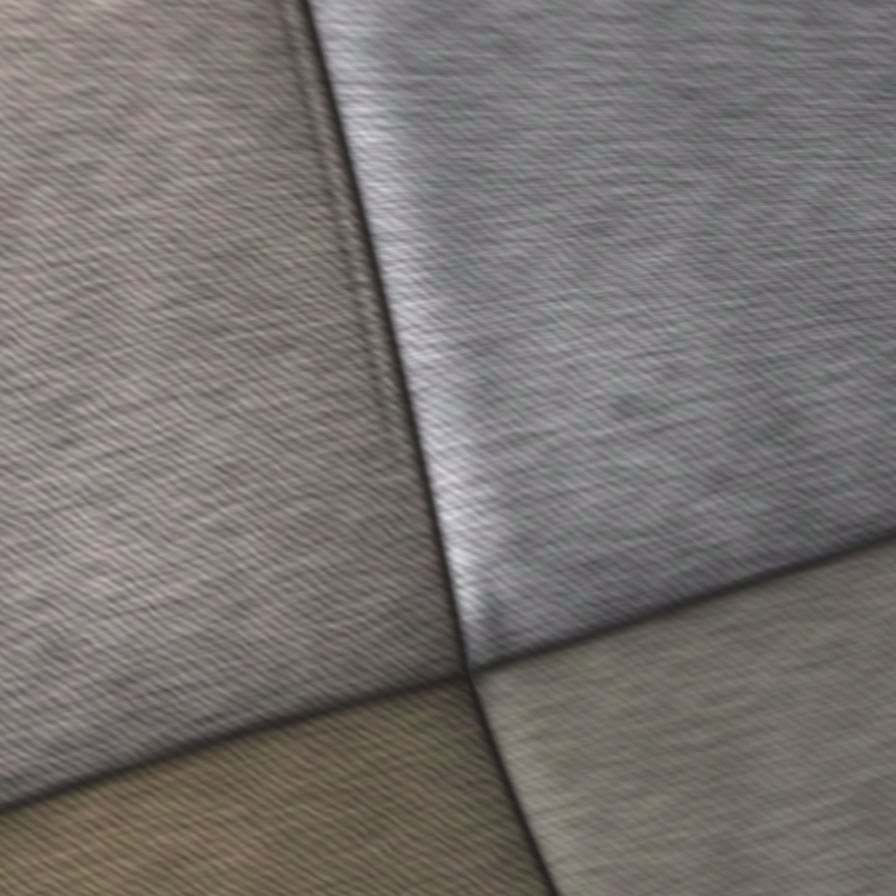
This texture is drawn by a WebGL 1 fragment shader. Its source:

```glsl
precision highp float;
uniform vec2 u_resolution;

vec2 hashGradient(vec2 cell) {
  float angle = 6.2832 * fract(sin(dot(cell, vec2(127.1, 311.7))) * 43758.55);
  return vec2(cos(angle), sin(angle));
}

float gradientNoise(vec2 p) {
  vec2 i = floor(p), f = fract(p);
  vec2 w = f * f * f * (f * (f * 6.0 - 15.0) + 10.0);
  float a = dot(hashGradient(i), f);
  float b = dot(hashGradient(i + vec2(1.0, 0.0)), f - vec2(1.0, 0.0));
  float c = dot(hashGradient(i + vec2(0.0, 1.0)), f - vec2(0.0, 1.0));
  float d = dot(hashGradient(i + vec2(1.0, 1.0)), f - vec2(1.0, 1.0));
  return mix(mix(a, b, w.x), mix(c, d, w.x), w.y);
}

vec2 rotate(vec2 p, float angle) {
  float c = cos(angle), s = sin(angle);
  return vec2(c * p.x + s * p.y, c * p.y - s * p.x);
}

float bump(float x, float center, float width) {
  float t = (x - center) / width;
  return exp(-t * t);
}

// Height of the crease between backrest and seat
float creaseHeight(float x) {
  float left = mix(0.095, 0.247, x / 0.523) + 0.11 * x * (0.523 - x);
  float right = mix(0.247, 0.402, (x - 0.523) / 0.477);
  return mix(left, right, smoothstep(0.505, 0.54, x));
}

// Horizontal place of the seam between neighbouring cushions
float seamPlace(float y) {
  float back = mix(0.523, 0.342, (y - 0.25) / 0.75) + 0.05 * (y - 0.25) * (1.0 - y);
  float seat = mix(0.622, 0.523, y / 0.25) - 0.25 * y * (0.25 - y);
  return mix(seat, back, smoothstep(0.235, 0.265, y));
}

// Diagonal ribs broken by slubs: x is the rib, y the slub
vec2 twill(vec2 p, float period) {
  float warp = 0.55 * gradientNoise(p * 14.0) + 0.25 * gradientNoise(p * 45.0);
  vec2 ribSpace = rotate(p, -0.56);
  float rib = sin(6.2832 * (ribSpace.y / period + warp));
  rib *= 0.75 + 0.9 * gradientNoise(ribSpace * vec2(55.0, 100.0));
  vec2 slubSpace = rotate(p, mix(0.22, -0.08, smoothstep(0.55, 1.0, p.y)));
  float slub = gradientNoise(slubSpace * vec2(13.0, 85.0))
             + 0.7 * gradientNoise(slubSpace * vec2(34.0, 170.0) + 7.3);
  return vec2(rib, slub);
}

vec3 backColor(vec2 p, float side, float above) {
  // Left cushion: warm and paler toward the upper left corner
  vec3 left = mix(vec3(0.51, 0.48, 0.475), vec3(0.46, 0.435, 0.415), smoothstep(0.1, 0.4, p.x));
  left += vec3(0.12, 0.105, 0.08) * exp(-length(p - vec2(0.0, 1.0)) * 5.0);
  left += 0.055 * bump(length(p - vec2(0.16, 0.45)), 0.0, 0.25);
  left *= 1.0 - 0.25 * exp(min(side, 0.0) / 0.045);
  left += 0.06 * bump(side, -0.019, 0.006) * smoothstep(0.4, 0.6, p.y);
  left -= 0.06 * bump(side, -0.032, 0.006) * smoothstep(0.4, 0.6, p.y);

  // Right cushion: cool, with light caught along the seam
  vec3 right = mix(vec3(0.485, 0.48, 0.49), vec3(0.435, 0.43, 0.44), smoothstep(0.5, 1.0, p.x));
  right += 0.05 * bump(length(p - vec2(0.67, 0.56)), 0.0, 0.16);
  float glow = bump(side, 0.022, 0.042) * smoothstep(0.26, 0.36, p.y);
  right += vec3(0.19, 0.19, 0.205) * glow;
  right += 0.13 * bump(side, 0.012, 0.014) * bump(p.y, 0.34, 0.08);
  right -= 0.12 * bump(side, 0.041, 0.014) * bump(p.y, 0.315, 0.06);

  vec3 color = mix(left, right, smoothstep(-0.003, 0.003, side));
  return color * (1.0 - 0.34 * exp(-max(above, 0.0) / 0.055));
}

vec3 seatColor(vec2 p, float side, float above) {
  vec3 left = mix(vec3(0.45, 0.40, 0.325), vec3(0.38, 0.35, 0.30), smoothstep(0.1, 0.6, p.x));
  left *= 1.0 - 0.28 * exp(min(side, 0.0) / 0.04);
  vec3 right = mix(vec3(0.45, 0.43, 0.395), vec3(0.43, 0.415, 0.395), smoothstep(0.6, 1.0, p.x));
  right += 0.07 * bump(side, 0.025, 0.03);
  vec3 color = mix(left, right, smoothstep(-0.003, 0.003, side));
  return color * (1.0 - 0.28 * exp(min(above, 0.0) / 0.025));
}

void main() {
  vec2 p = gl_FragCoord.xy / u_resolution;
  float side = 0.97 * (p.x - seamPlace(p.y));
  float above = 0.96 * (p.y - creaseHeight(p.x));
  float isBack = smoothstep(-0.003, 0.003, above);
  float isRight = smoothstep(-0.003, 0.003, side);

  vec3 color = mix(seatColor(p, side, above), backColor(p, side, above), isBack);

  // Weave, softer on the right and on the seat
  vec2 weave = twill(p, 0.0105);
  float ribDepth = mix(0.125, 0.085, isRight) * mix(1.0 - 0.5 * isRight, 1.0, isBack);
  ribDepth *= 1.0 - 0.45 * smoothstep(0.7, 1.0, p.y);
  float slubDepth = mix(0.16, 0.22, isBack);
  color *= 1.0 + ribDepth * weave.x + slubDepth * weave.y;
  color *= 1.0 + 0.1 * gradientNoise(p * 7.0);
  color += vec3(0.018, -0.012, 0.016) * gradientNoise(p * 28.0 + 3.1);

  // Dark gaps between the cushions
  float seamGap = bump(side, -0.002, 0.0075) * mix(0.78, 0.72, isBack);
  float creaseGap = bump(above, 0.0, 0.009) * 0.66;
  float corner = 0.65 * bump(length(p - vec2(0.525, 0.245)), 0.0, 0.022);
  color = mix(color, vec3(0.12, 0.11, 0.11), max(seamGap, max(creaseGap, corner)));

  gl_FragColor = vec4(clamp(color, 0.0, 1.0), 1.0);
}
```
